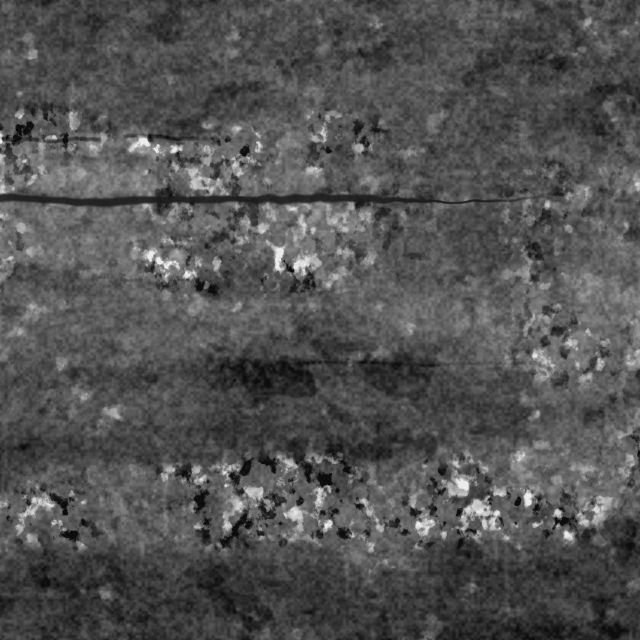
Write a Shadertoy shader that draws this texture.

```glsl
float hash(vec2 p) {
    vec3 q = fract(vec3(p.xyx) * 0.1031);
    q += dot(q, q.yzx + 33.33);
    return fract((q.x + q.y) * q.z);
}

float noise(vec2 p) {
    vec2 i = floor(p), f = fract(p);
    f = f * f * (3.0 - 2.0 * f);
    return mix(mix(hash(i), hash(i + vec2(1, 0)), f.x),
               mix(hash(i + vec2(0, 1)), hash(i + vec2(1, 1)), f.x), f.y);
}

float fbm(vec2 p) {
    float sum = 0.0, amp = 0.533;
    for (int i = 0; i < 4; i++) {
        sum += amp * noise(p);
        p = mat2(1.6, 1.2, -1.2, 1.6) * p + 17.3;
        amp *= 0.5;
    }
    return sum;
}

// Soft horizontal strip between two heights
float strip(float y, float low, float high, float soft) {
    return smoothstep(low - soft, low + soft, y) * (1.0 - smoothstep(high - soft, high + soft, y));
}

void mainImage(out vec4 fragColor, in vec2 fragCoord) {
    vec2 uv = fragCoord / iResolution.xy;

    // Ragged coordinates for the layer borders
    vec2 ragged = uv + 0.10 * (vec2(fbm(uv * 9.0 + 40.0), fbm(uv * vec2(7, 12))) - 0.5);
    ragged += 0.035 * (vec2(fbm(uv * 45.0), fbm(uv * 45.0 + 70.0)) - 0.5);
    float x = ragged.x, y = ragged.y;

    // Layers of worn plaster
    float plaster = strip(y, 0.575, 0.795, 0.018)
                  * (1.0 - smoothstep(0.52, 0.74, x + 0.9 * abs(y - 0.68)));
    float rightWear = smoothstep(0.76, 0.88, x) * strip(y, 0.24, 0.76, 0.05);
    float lowerWear = strip(y, 0.175 - 0.02 * x, 0.25 + 0.07 * x, 0.025);
    float dampFoot = 1.0 - smoothstep(0.07, 0.21, y);
    float tone = 0.305 + 0.135 * plaster + 0.07 * rightWear + 0.075 * lowerWear - 0.10 * dampFoot;
    tone += 0.05 * strip(y, 0.43, 0.57, 0.03) * (1.0 - plaster);
    tone -= 0.035 * strip(y, 0.30, 0.425, 0.012) * smoothstep(0.25, 0.5, x);
    tone -= 0.035 * strip(y, 0.25, 0.325, 0.02) * (1.0 - smoothstep(0.3, 0.55, x));

    // Cloudy stains and horizontal smears
    tone += 0.17 * (fbm(uv * vec2(8, 14) + 5.0) - 0.5);
    tone += 0.11 * (fbm(uv * vec2(7, 55) + 21.0) - 0.5);
    tone -= 0.10 * smoothstep(0.60, 0.72, fbm(uv * vec2(15, 20) + 90.0));

    // Flaking: pale chips and dark pits, densest at the worn borders
    float flaky = 0.16 + 0.45 * plaster + 0.85 * lowerWear + 0.45 * rightWear;
    flaky += 0.55 * (strip(y, 0.765, 0.805, 0.015) + strip(y, 0.55, 0.61, 0.02))
           * (1.0 - smoothstep(0.5, 0.75, x));
    flaky *= 0.35 + 1.3 * smoothstep(0.35, 0.65, fbm(uv * 11.0 + 60.0));
    float chips = smoothstep(0.53, 0.74, fbm(uv * vec2(62, 56)));
    float pits = smoothstep(0.53, 0.72, fbm(uv * vec2(68, 60) + 133.0));
    tone += flaky * (0.30 * chips - 0.21 * pits);

    // Sparse bright patches
    float patches = smoothstep(0.67, 0.80, fbm(uv * vec2(22, 25) + 211.0));
    tone += patches * (0.14 + 0.16 * chips);

    // Faint vertical drips
    for (int i = 0; i < 9; i++) {
        float id = float(i);
        float dripX = hash(vec2(id, 3)) + 0.005 * (noise(vec2(uv.y * 40.0, id)) - 0.5);
        float foot = 0.02 + 0.20 * hash(vec2(id, 8));
        float drip = 1.0 - smoothstep(0.001, 0.006, abs(uv.x - dripX));
        drip *= strip(uv.y, foot, foot + 0.04 + 0.06 * hash(vec2(id, 5)), 0.012);
        tone += 0.15 * drip * noise(uv * vec2(60, 75) + id);
    }

    // Hairline seams
    float seamY = 0.432 + 0.012 * (fbm(vec2(uv.x * 9.0, 4)) - 0.5);
    float seam = 1.0 - smoothstep(0.001, 0.004, abs(uv.y - seamY));
    tone -= 0.09 * seam * strip(uv.x, 0.42, 0.85, 0.06) * noise(vec2(uv.x * 30.0, 2));
    float upperY = 0.783 + 0.016 * (fbm(vec2(uv.x * 14.0, 9)) - 0.5);
    float upperSeam = 1.0 - smoothstep(0.001, 0.005, abs(uv.y - upperY));
    tone -= 0.22 * upperSeam * (1.0 - smoothstep(0.2, 0.42, uv.x))
          * smoothstep(0.3, 0.6, noise(vec2(uv.x * 35.0, 6)));

    // Fine mineral grain
    tone += 0.12 * (noise(uv * 210.0) - 0.5) + 0.10 * (noise(uv * 115.0 + 31.0) - 0.5);

    // Main crack, thinning to the right
    float crackY = 0.687 + 0.014 * (fbm(vec2(uv.x * 7.0, 1)) - 0.5)
                 + 0.005 * (noise(vec2(uv.x * 50.0, 7)) - 0.5);
    float halfWidth = mix(0.0052, 0.0008, smoothstep(0.52, 0.72, uv.x));
    halfWidth *= 0.55 + 0.9 * noise(vec2(uv.x * 24.0, 12));
    float gap = abs(uv.y - crackY);
    float reach = 1.0 - smoothstep(0.72, 0.90, uv.x);
    tone -= 0.07 * reach * (1.0 - smoothstep(0.0, halfWidth * 3.5, gap));
    float crack = 1.0 - smoothstep(halfWidth * 0.5, halfWidth + 0.0025, gap);
    tone = mix(tone, 0.11, 0.9 * crack * reach);

    fragColor = vec4(vec3(clamp(tone, 0.05, 0.92)), 1.0);
}
```
